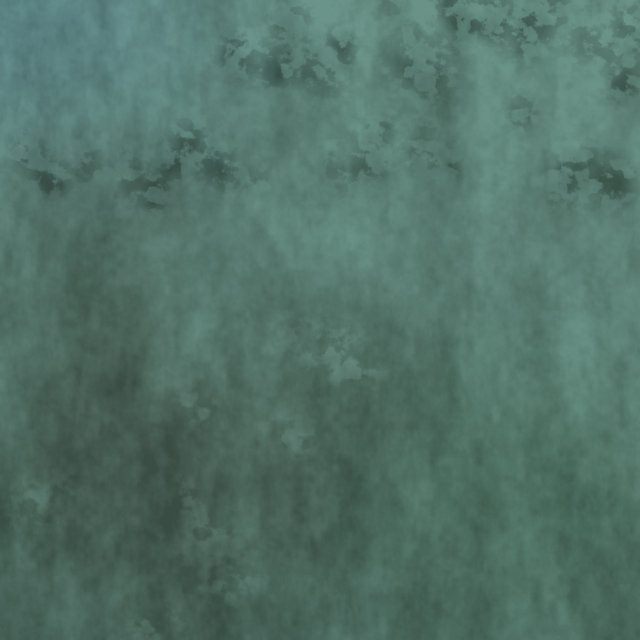
Give the GLSL for this texture, as a WebGL 1 fragment shader.

```glsl
precision highp float;
// Weathered blue-green plaster with dark speckled stains, drips and pale worn flecks.

uniform vec2 u_resolution;

const vec3 DEEP_GREEN = vec3(0.230, 0.328, 0.290);
const vec3 PALE_GREEN = vec3(0.408, 0.566, 0.522);
const vec3 BLUE_TINT = vec3(-0.016, -0.004, 0.042);
const vec3 BROWN_TINT = vec3(0.026, -0.012, -0.012);
const vec3 MOSS_TINT = vec3(-0.008, 0.008, -0.008);
const int STAIN_COUNT = 40;
const int FLECK_COUNT = 9;

float hash(vec2 p) {
  return fract(sin(dot(p, vec2(127.1, 311.7))) * 43758.5453);
}

float valueNoise(vec2 p) {
  vec2 cell = floor(p);
  vec2 f = fract(p);
  f = f * f * (3.0 - 2.0 * f);
  float low = mix(hash(cell), hash(cell + vec2(1.0, 0.0)), f.x);
  float high = mix(hash(cell + vec2(0.0, 1.0)), hash(cell + vec2(1.0, 1.0)), f.x);
  return mix(low, high, f.y);
}

float fbm(vec2 p) {
  float sum = 0.0;
  float weight = 0.5;
  for (int i = 0; i < 4; i++) {
    sum += weight * valueNoise(p);
    p = mat2(0.96, 0.28, -0.28, 0.96) * p * 2.03 + 17.3;
    weight *= 0.5;
  }
  return sum / 0.9375;
}

// Soft elliptical spot: 1 at the centre, fading outwards.
float softSpot(vec2 p, vec2 centre, vec2 radius) {
  vec2 d = (p - centre) / radius;
  return exp(-dot(d, d));
}

// Run-off trail hanging below a point.
float drip(vec2 p, vec2 top, float width, float len) {
  float below = top.y - p.y;
  float side = 1.0 - smoothstep(0.3 * width, 1.2 * width, abs(p.x - top.x));
  return side * smoothstep(-0.02, 0.02, below) * exp(-max(below, 0.0) / len);
}

// Speckled clumps with drips: x = clump darkness, y = drip darkness.
vec2 stains(vec2 p, float speckle) {
  vec2 dark = vec2(0.0);
  for (int i = 0; i < STAIN_COUNT; i++) {
    float id = float(i);
    float a = hash(vec2(id, 1.7));
    float b = hash(vec2(id, 5.3));
    float c = hash(vec2(id, 9.1));
    float x = pow((id + a) / float(STAIN_COUNT), 0.68);
    float ceiling = mix(0.79, 1.02, smoothstep(0.2, 0.5, x));
    vec2 centre = vec2(x, mix(0.68, ceiling, b));
    float size = mix(0.016, 0.040, c);
    float strength = mix(0.45, 1.0, hash(vec2(id, 13.9)));
    float clump = softSpot(p, centre, vec2(size, size * 1.25));
    dark.x += strength * clump * (0.12 + 0.88 * speckle);
    dark.y += strength * drip(p, centre, size, mix(0.04, 0.20, b * a + 0.2));
  }
  return min(dark, vec2(1.0, 1.3));
}

// Pale worn patches scattered over the lower left.
float flecks(vec2 p, float speckle) {
  float light = 0.0;
  for (int i = 0; i < FLECK_COUNT; i++) {
    float id = float(i);
    vec2 centre = vec2(0.06 + 0.5 * hash(vec2(id, 21.3)),
                       0.5 * (id + hash(vec2(id, 27.7))) / float(FLECK_COUNT));
    float size = mix(0.03, 0.07, hash(vec2(id, 33.1)));
    light += softSpot(p, centre, vec2(size, size * 0.8)) * speckle;
  }
  return min(light, 1.0);
}

void main() {
  vec2 uv = gl_FragCoord.xy / u_resolution;
  vec2 warp = vec2(fbm(uv * 11.0), fbm(uv * 11.0 + 41.0)) - 0.5;
  vec2 p = uv + warp * vec2(0.035, 0.05);

  // Noise layers, from broad clouds to fine grain
  float clouds = fbm(p * vec2(6.0, 4.5) + 3.0) - 0.5;
  float streaks = fbm(p * vec2(20.0, 5.0) + 11.0) - 0.5;
  float mottle = fbm(p * vec2(30.0, 22.0) + 83.0) - 0.5;
  float fineStreaks = fbm(uv * vec2(75.0, 20.0) + 29.0) - 0.5;
  float grain = fbm(uv * vec2(80.0, 75.0) + 53.0) - 0.5;
  float speckle = smoothstep(0.42, 0.60, fbm(uv * vec2(58.0, 62.0) + 71.0));
  float wear = smoothstep(0.42, 0.64, fbm(uv * vec2(44.0, 48.0) + 97.0));

  // Tone: bright top, shadowed lower left, stains and worn spots
  float shadow = softSpot(p, vec2(0.28, 0.28), vec2(0.30, 0.26));
  vec2 stain = stains(p, speckle);
  float tone = 0.61 + 0.56 * (uv.y - 0.5) - 0.25 * shadow;
  tone += 0.70 * clouds + 0.50 * streaks + 0.32 * mottle;
  tone += 0.28 * fineStreaks + 0.30 * grain;
  tone -= 0.60 * stain.x + 0.19 * stain.y * (1.0 + 2.0 * fineStreaks);
  tone += 0.32 * flecks(p, wear);

  // Colour: green ramp with drifting blue, brown and moss tints
  vec3 colour = mix(DEEP_GREEN, PALE_GREEN, clamp(tone, -0.08, 1.05));
  float brown = shadow * 0.45 + stain.y * 0.2 * (1.0 - uv.x) - clouds * 0.5;
  colour += BLUE_TINT * softSpot(p, vec2(0.04, 0.96), vec2(0.30, 0.19));
  colour += BROWN_TINT * clamp(brown, 0.0, 1.0);
  colour += MOSS_TINT * softSpot(p, vec2(0.82, 0.22), vec2(0.25, 0.22));
  gl_FragColor = vec4(colour, 1.0);
}
```
